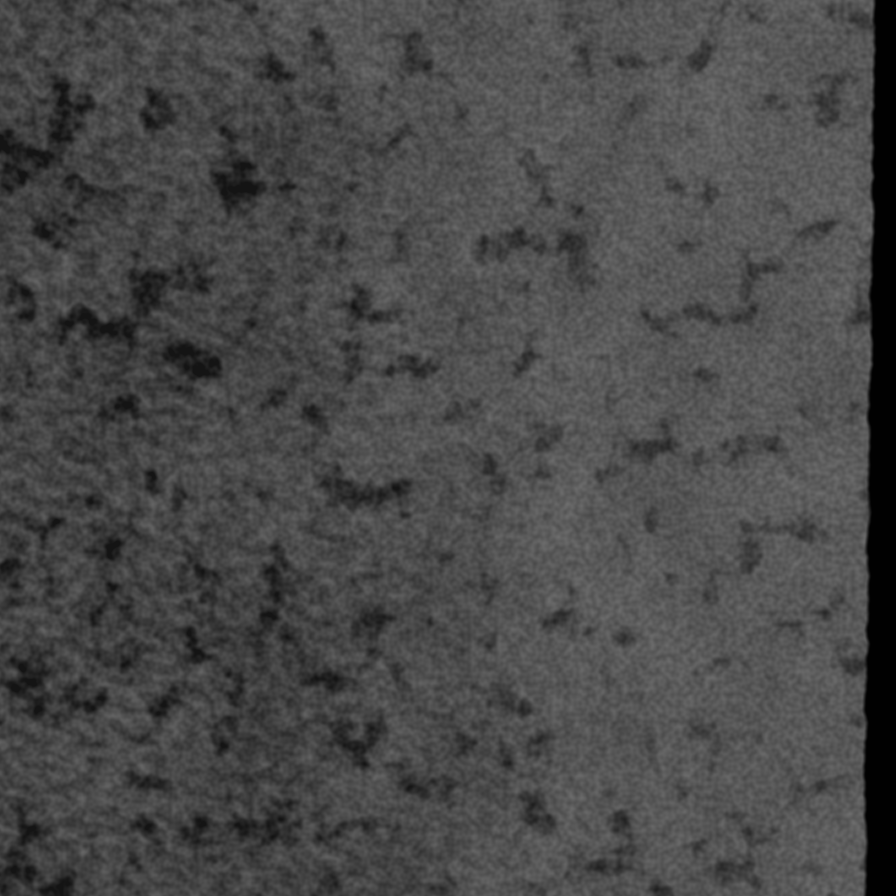
Write a WebGL 1 fragment shader that draws this texture.

```glsl
precision highp float;

uniform vec2 u_resolution;

// Tones
const float SHADED_TONE = 0.268;
const float LIT_TONE = 0.348;
const float BORDER_TONE = 0.005;

// Feature frequencies, in cells per canvas
const float CLOUD_FREQ = 6.0;
const float BLOTCH_FREQ = 21.0;
const vec2 RIDGE_FREQ = vec2(48.0, 78.0);
const float GRAIN_FREQ = 165.0;

// Feature strengths
const float CLOUD_AMP = 0.045;
const float BLOTCH_DEPTH = 0.17;
const float RIDGE_AMP = 0.125;
const float GRAIN_AMP = 0.075;

// Black border on the right
const float BORDER_X = 0.970;
const float BORDER_SLANT = 0.012;
const float BORDER_WOBBLE = 0.004;
const float BORDER_SOFTNESS = 0.003;

const float RIDGE_ANGLE = -0.45;

vec2 hashGradient(vec2 cell) {
  vec3 h = fract(cell.xyx * vec3(0.1031, 0.1030, 0.0973));
  h += dot(h, h.yzx + 33.33);
  float angle = 6.28318 * fract((h.x + h.y) * h.z);
  return vec2(cos(angle), sin(angle));
}

float gradientNoise(vec2 p) {
  vec2 i = floor(p);
  vec2 f = p - i;
  vec2 w = f * f * f * (f * (f * 6.0 - 15.0) + 10.0);
  float a = dot(hashGradient(i), f);
  float b = dot(hashGradient(i + vec2(1.0, 0.0)), f - vec2(1.0, 0.0));
  float c = dot(hashGradient(i + vec2(0.0, 1.0)), f - vec2(0.0, 1.0));
  float d = dot(hashGradient(i + vec2(1.0, 1.0)), f - vec2(1.0, 1.0));
  return mix(mix(a, b, w.x), mix(c, d, w.x), w.y);
}

float fractalNoise(vec2 p) {
  float sum = 0.0;
  float amp = 1.0;
  for (int octave = 0; octave < 3; octave++) {
    sum += amp * gradientNoise(p);
    p = p * 2.07 + 17.3;
    amp *= 0.55;
  }
  return sum;
}

vec2 rotate(vec2 p, float angle) {
  float c = cos(angle);
  float s = sin(angle);
  return vec2(c * p.x + s * p.y, c * p.y - s * p.x);
}

void main() {
  vec2 uv = gl_FragCoord.xy / u_resolution;

  // Broad light from the right, broken up by soft clouds
  float cloud = fractalNoise(uv * CLOUD_FREQ + 3.7);
  float light = smoothstep(0.12, 0.78, uv.x + 0.16 * (uv.y - 0.5) + 0.12 * cloud);
  float tone = mix(SHADED_TONE, LIT_TONE, light) + CLOUD_AMP * cloud;

  // Ragged dark pits, gathered in clusters and denser in the shade
  float cluster = gradientNoise(uv * 9.0 + 41.0);
  float pits = fractalNoise(uv * BLOTCH_FREQ + 11.0) + 0.45 * cluster;
  float blotch = smoothstep(0.12, 0.78, pits + 0.1 * (1.0 - light));
  tone -= BLOTCH_DEPTH * blotch * mix(1.0, 0.9, light);

  // Slanted ridges on the rough, shaded side
  float ridge = gradientNoise(rotate(uv, RIDGE_ANGLE) * RIDGE_FREQ + 5.0);
  tone += RIDGE_AMP * ridge * mix(1.0, 0.3, light);

  // Fine grain
  float grain = gradientNoise(uv * GRAIN_FREQ + 0.37)
              + 0.6 * gradientNoise(rotate(uv, 0.6) * GRAIN_FREQ * 0.6 + 71.0);
  tone += GRAIN_AMP * grain;

  // Slightly tilted, uneven border
  float edge = BORDER_X + BORDER_SLANT * (uv.y - 0.5)
             + BORDER_WOBBLE * fractalNoise(vec2(uv.y * 26.0, 8.5));
  float border = smoothstep(edge - BORDER_SOFTNESS, edge + BORDER_SOFTNESS, uv.x);
  tone = mix(max(tone, 0.08), BORDER_TONE, border);

  gl_FragColor = vec4(vec3(tone), 1.0);
}
```
